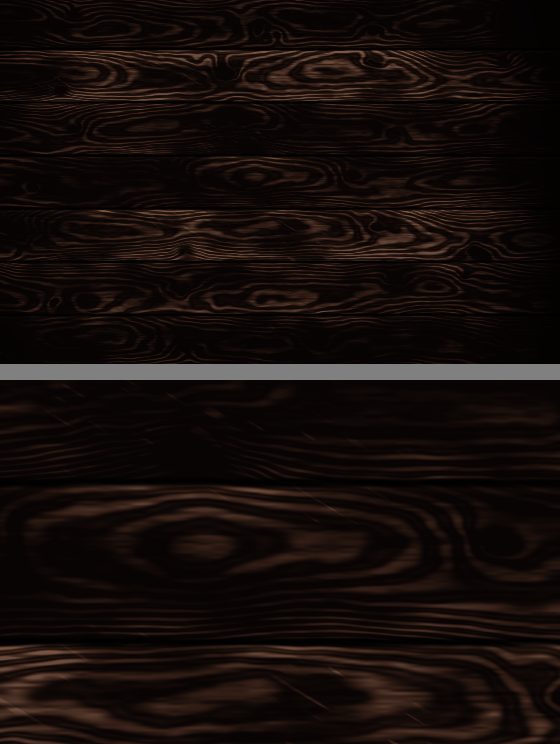
Top, the full canvas; bottom, a detail of the centre.
A Shadertoy shader for this texture:

```glsl
// Dark, charred timber wall: seven horizontal planks with glowing brown grain.
// Grain lines are contours of a warped height field, bent around random knots;
// fibres, scratches, per-plank brightness and a vignette add the wear.

float hash(vec2 p) {
    vec3 q = fract(vec3(p.xyx) * 0.1031);
    q += dot(q, q.yzx + 33.33);
    return fract((q.x + q.y) * q.z);
}

float noise(vec2 p) {
    vec2 i = floor(p), f = fract(p);
    f = f * f * (3.0 - 2.0 * f);
    return mix(mix(hash(i), hash(i + vec2(1, 0)), f.x),
               mix(hash(i + vec2(0, 1)), hash(i + vec2(1, 1)), f.x), f.y);
}

// Grain height in x, darkness of the knot cores in y; q is in plank heights
vec2 grainField(vec2 q, float row) {
    vec2 shift = vec2(row * 17.3, row * 9.1);
    float bend = 0.4 * (noise(vec2(q.x * 0.55, 0.5) + shift) - 0.5);
    float w = q.y - 0.5 - bend;
    float height = 19.0 * w * w + 0.4 * q.x;
    height += 4.2 * noise(q * vec2(0.55, 1.3) + shift);
    height += 1.3 * noise(q * vec2(1.5, 3.2) + shift + 40.0);
    height += 0.3 * noise(q * vec2(5.0, 13.0) + shift);
    float core = 0.0;
    for (int k = 0; k < 4; k++) {
        vec2 id = vec2(float(k) + 3.0, row * 5.0 + 2.0);
        vec2 center = vec2(2.9 * float(k) + 2.0 * hash(id), 0.2 + 0.6 * hash(id + 31.0));
        float size = 0.5 + 0.7 * hash(id + 57.0);
        vec2 away = (q - center) * vec2(1.2, 2.1) / size;
        away += 0.3 * (noise(q * 4.0 + shift) - 0.5);
        float d = length(away);
        height += 4.5 * size * exp(-2.4 * d);
        core = max(core, 1.0 - smoothstep(0.08, 0.35, d));
    }
    return vec2(height, core);
}

void mainImage(out vec4 fragColor, in vec2 fragCoord) {
    vec2 uv = fragCoord / iResolution.xy;
    float rows = 6.85;
    float down = (1.0 - uv.y) * rows + 0.075;
    float row = floor(down);
    vec2 q = vec2(uv.x * rows * iResolution.x / iResolution.y, down - row);
    vec2 shift = vec2(row * 23.7, row * 11.9);

    // Main grain lines and fainter ones between, flattened where too fine to resolve
    vec2 grain = grainField(q, row);
    float slope = fwidth(grain.x);
    float wave = 0.5 + 0.5 * cos(6.2832 * grain.x);
    float line = mix(pow(wave, 2.6), 0.38, smoothstep(0.3, 0.8, slope));
    float between = mix(0.5 - 0.5 * cos(18.85 * grain.x), 0.5, smoothstep(0.08, 0.28, slope));

    // Fine fibres, and blotches of wear along the plank
    float fibre = 0.6 * noise(q * vec2(2.5, 38.0) + shift)
                + 0.4 * noise(q * vec2(10.0, 60.0) + shift);
    float wear = 0.6 * noise(q * vec2(0.6, 1.8) + shift + 7.0)
               + 0.4 * noise(q * vec2(2.2, 5.0) + shift);
    wear = smoothstep(0.18, 0.75, wear);
    float edgeLight = smoothstep(0.1, 0.48, abs(q.y - 0.5));

    // Sparse slanted scratches
    vec2 slant = vec2(q.x + 0.6 * q.y, q.y - 0.6 * q.x);
    float scratch = smoothstep(0.8, 0.95, noise(slant * vec2(3.0, 30.0) + shift));
    scratch *= smoothstep(0.6, 0.8, noise(q * vec2(0.9, 1.6) + shift + 80.0));

    // Every third plank is paler than the rest
    float pale = 1.0 - step(0.5, abs(mod(row, 3.0) - 1.0));
    float plank = mix(0.52 + 0.16 * hash(vec2(row, 4.0)), 1.05, pale);
    float tone = line * (0.25 + 0.75 * fibre) * (0.6 + 0.5 * edgeLight);
    tone += (0.08 + 0.1 * between) * (0.4 + fibre) * (0.7 + 0.6 * edgeLight);
    tone = (0.2 + 0.9 * wear) * tone + 0.1 * fibre + 0.3 * scratch * fibre;
    tone *= plank * (1.0 - 0.75 * grain.y);

    // Vignette, strongest on the right
    float vignette = smoothstep(-0.22, 0.2, uv.x) * (1.0 - smoothstep(0.76, 1.06, uv.x));
    vignette *= smoothstep(-0.25, 0.2, uv.y) * (1.0 - 0.4 * smoothstep(0.8, 1.05, uv.y));
    tone *= vignette;

    vec3 soot = vec3(0.03, 0.014, 0.011) * (0.4 + 0.6 * vignette);
    vec3 color = mix(soot, vec3(0.19, 0.11, 0.08), smoothstep(0.02, 0.42, tone));
    color = mix(color, vec3(0.42, 0.3, 0.235), smoothstep(0.3, 0.88, tone));

    // Dark gaps with a faint lit lip below each
    float gap = min(q.y, 1.0 - q.y);
    float lip = smoothstep(0.02, 0.04, q.y) * (1.0 - smoothstep(0.04, 0.1, q.y));
    color += vec3(0.08, 0.05, 0.033) * lip * plank * vignette * (0.3 + 0.7 * wear);
    color *= mix(0.1, 1.0, smoothstep(0.006, 0.045, gap));
    fragColor = vec4(color, 1.0);
}
```
